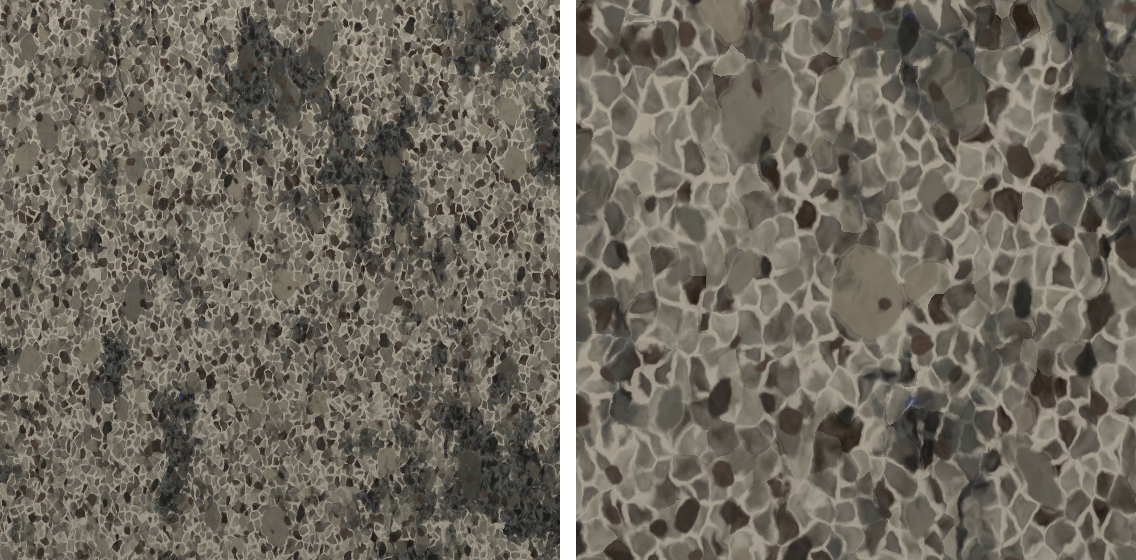
Left, the full canvas; right, a detail of the centre.
Give the GLSL for this texture, as a WebGL 2 fragment shader.

```glsl
#version 300 es
precision highp float;
// Speckled taupe granite: pale web between grains, charcoal clouds, smooth pebbles.
uniform vec2 u_resolution;
out vec4 fragColor;

vec3 hash3(vec2 p) {
    vec3 q = fract(p.xyx * vec3(0.1031, 0.1030, 0.0973));
    q += dot(q, q.yxz + 33.33);
    return fract((q.xxy + q.yzz) * q.zyx);
}

float noise(vec2 p) {
    vec2 i = floor(p), f = fract(p);
    f = f * f * (3.0 - 2.0 * f);
    return mix(mix(hash3(i).x, hash3(i + vec2(1, 0)).x, f.x),
               mix(hash3(i + vec2(0, 1)).x, hash3(i + vec2(1, 1)).x, f.x), f.y);
}

float fbm(vec2 p) {
    float sum = 0.0, amp = 0.533;
    for (int i = 0; i < 4; i++) {
        sum += amp * noise(p);
        p = mat2(1.9, 0.4, -0.4, 1.9) * p + 19.7;
        amp *= 0.5;
    }
    return sum;
}

// Cellular grains: x = gap to the nearest border, yz = random values of the grain
vec3 grains(vec2 p) {
    vec2 cell = floor(p), id = vec2(0);
    float near = 9.0, second = 9.0;
    for (int y = -1; y <= 1; y++)
    for (int x = -1; x <= 1; x++) {
        vec2 c = cell + vec2(x, y);
        vec3 h = hash3(c + 71.0);
        float d = length(c + h.xy - p);
        if (d < near) { second = near; near = d; id = vec2(h.z, fract(h.x * 37.0 + h.y * 11.0)); }
        else second = min(second, d);
    }
    return vec3(second - near, id);
}

// Scattered ovals: x = signed distance in canvas units, y = random value of the oval
vec2 pebbles(vec2 p, vec2 grid, float density, float seed) {
    vec2 q = p * grid, cell = floor(q), best = vec2(9, 0);
    for (int y = -1; y <= 1; y++)
    for (int x = -1; x <= 1; x++) {
        vec2 c = cell + vec2(x, y);
        vec3 h = hash3(c + seed), k = hash3(c + seed + 47.0);
        if (h.z > density) continue;
        vec2 d = q - c - 0.2 - 0.6 * h.xy;
        d.x += d.y * (k.x - 0.5) * 0.9;
        d.y *= mix(0.75, 1.3, k.z);
        float dist = (length(d) - mix(0.15, 0.36, k.y * k.y)) / grid.x;
        if (dist < best.x) best = vec2(dist, k.z);
    }
    return best;
}

float cover(float dist) {
    return 1.0 - smoothstep(-0.0012, 0.0012, dist);
}

void main() {
    vec2 uv = gl_FragCoord.xy / u_resolution;
    vec2 p = uv + 0.012 * (vec2(fbm(uv * 60.0), fbm(uv * 60.0 + 31.0)) - 0.5);
    float fine = fbm(p * vec2(150, 105) + 5.0);
    float streak = fbm(p * vec2(36, 19) + 13.0);
    float cloud = fbm(p * vec2(9, 5.5) + 3.0);

    // Small grains in taupe shades
    vec3 grain = grains(p * vec2(84, 60));
    vec3 color = mix(vec3(0.30, 0.28, 0.25), vec3(0.53, 0.51, 0.45), grain.y);
    color = mix(color, vec3(0.21, 0.17, 0.14), step(0.88, grain.z) * 0.8);
    color += (fine - 0.5) * 0.3;

    // Pale broken web along the grain borders
    float web = 1.0 - smoothstep(0.04, 0.34, grain.x + (fine - 0.5) * 0.5);
    web *= smoothstep(0.28, 0.55, fbm(p * vec2(75, 55) + 41.0));
    color = mix(color, vec3(0.69, 0.66, 0.60), web * 0.85);

    // Charcoal clouds with ragged borders and upright cracks
    float level = cloud * 0.5 + streak * 0.32 + fine * 0.18 + (grain.z - 0.5) * 0.05;
    float dark = smoothstep(0.525, 0.605, level);
    float crack = abs(fbm(p * vec2(12, 3.5) + 27.0) - 0.5);
    dark = max(dark, (1.0 - smoothstep(0.006, 0.022, crack)) * smoothstep(0.50, 0.58, cloud) * 0.9);
    vec3 charcoal = mix(vec3(0.10, 0.10, 0.10), vec3(0.29, 0.29, 0.27), smoothstep(0.3, 0.75, fine));
    color = mix(color, charcoal + web * 0.08, dark * 0.92);

    // Medium and large smooth pebbles with a faint pale rim
    for (int i = 0; i < 2; i++) {
        vec2 grid = i == 0 ? vec2(34, 23) : vec2(15, 9.5);
        vec2 stone = pebbles(p, grid, i == 0 ? 0.42 : 0.36, 11.0 + 90.0 * float(i));
        vec3 tint = mix(vec3(0.34, 0.33, 0.30), vec3(0.50, 0.47, 0.40), stone.y);
        tint = tint * (1.0 - 0.3 * dark) + (fine - 0.5) * 0.06;
        float rim = cover(abs(stone.x - 0.0012) - 0.0006) * (1.0 - dark);
        color = mix(color, vec3(0.64, 0.61, 0.55), rim * 0.45);
        color = mix(color, tint, cover(stone.x) * 0.92);
    }

    // Small brown and black ovals
    vec2 seedStone = pebbles(p, vec2(46, 32), 0.36, 211.0);
    vec3 brown = mix(vec3(0.13, 0.13, 0.12), vec3(0.29, 0.23, 0.19), seedStone.y);
    color = mix(color, brown + (fine - 0.5) * 0.1, cover(seedStone.x) * 0.9);

    // Rare blue glints inside the dark parts
    vec2 glint = pebbles(p, vec2(70, 60), 0.025, 307.0);
    color = mix(color, vec3(0.15, 0.20, 0.42), cover(glint.x + 0.001) * dark * 0.8);

    color *= mix(0.94, 1.06, uv.y);
    fragColor = vec4(clamp(color, 0.0, 1.0), 1.0);
}
```
